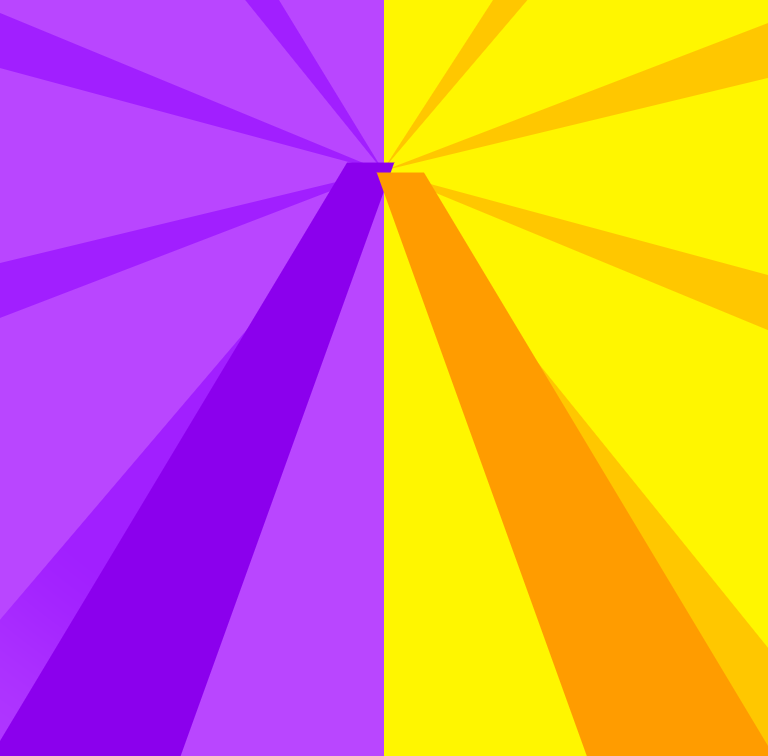
This background is drawn by a Shadertoy shader. Its source:

```glsl
// A two-tone sunburst: a violet half and a yellow half share one hub of thin rays,
// and two broad slanted beams fall from the hub towards the lower corners.
// Rays are the areas between crossing lines; beams are cut from half planes.

// Antialiased coverage of a signed distance, negative inside
float cover(float d) {
    return clamp(0.5 - d * iResolution.y, 0.0, 1.0);
}

// Signed distance to a line through the origin with the given slope
float lineDist(vec2 p, float slope) {
    return (p.y - slope * p.x) / length(vec2(1.0, slope));
}

// Double-ended ray: points on opposite sides of two crossing lines
float ray(vec2 p, float lift, float slopeA, float slopeB) {
    p.y -= lift;
    float a = cover(lineDist(p, slopeA));
    float b = cover(lineDist(p, slopeB));
    return a + b - 2.0 * a * b;
}

// Beam with a flat top, widening down and to the left; origin at its top left corner
float beam(vec2 p) {
    float leftEdge = (0.6 * p.y - p.x) / length(vec2(1.0, 0.6));
    float rightEdge = (p.x - 0.0625 - 0.36 * p.y) / length(vec2(1.0, 0.36));
    return cover(max(p.y, max(leftEdge, rightEdge)));
}

void mainImage(out vec4 fragColor, in vec2 fragCoord) {
    // Hub at the origin, canvas height as the unit
    vec2 p = (fragCoord - vec2(0.5, 0.7738) * iResolution.xy) / iResolution.y;

    // Two halves
    float rightHalf = cover(-p.x);
    vec3 ground = mix(vec3(0.725, 0.275, 1.0), vec3(1.0, 0.965, 0.0), rightHalf);
    vec3 rayColor = mix(vec3(0.63, 0.12, 1.0), vec3(1.0, 0.78, 0.0), rightHalf);

    // Shallow and steep rays
    float rays = ray(p, -0.0007, -0.413, -0.2695);
    rays = max(rays, ray(p, 0.0007, 0.241, 0.384));
    rays = max(rays, ray(p, -0.0013, -1.638, -1.239));
    rays = max(rays, ray(p, 0.0033, 1.175, 1.546));

    // The violet ray fades out towards the lower left corner
    float fade = 0.6 * smoothstep(0.62, 0.93, length(p)) * step(p.y, -0.4) * (1.0 - rightHalf);
    vec3 color = mix(ground, rayColor, rays * (1.0 - fade));

    // Beams, the orange one mirrored and in front
    color = mix(color, vec3(0.545, 0.0, 0.93), beam(p - vec2(-0.0489, 0.0112)));
    vec2 mirrored = vec2(-p.x, p.y);
    color = mix(color, vec3(1.0, 0.61, 0.0), beam(mirrored - vec2(-0.0529, -0.002)));

    fragColor = vec4(color, 1.0);
}
```
